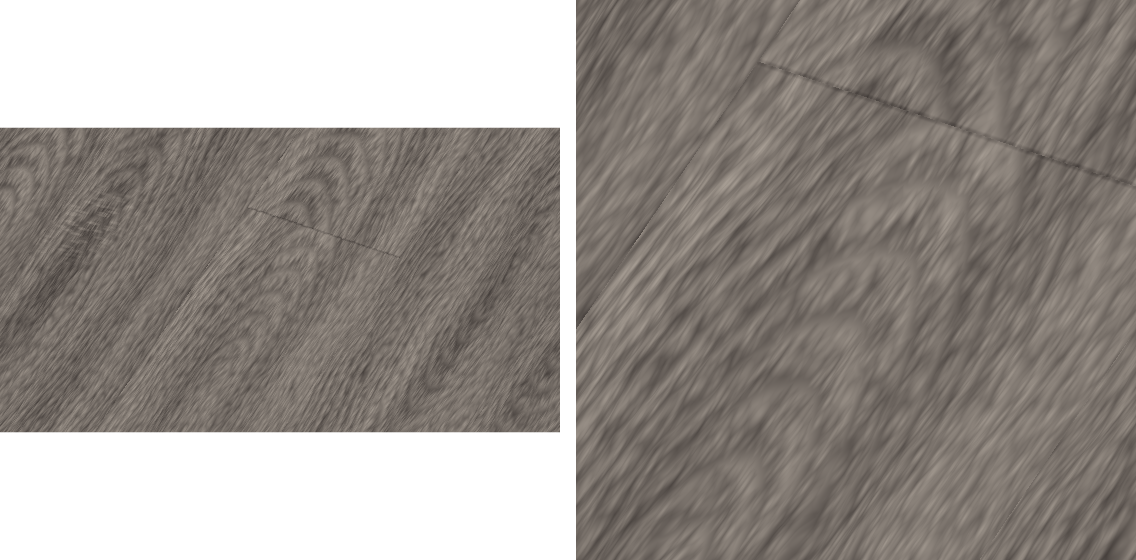
Left, the full canvas; right, a detail of the centre.
This texture is drawn by a three.js fragment shader. Its source:

```glsl
// Grey-brown oak planks laid diagonally, as a wide band between white margins.
varying vec2 vUv;

const vec3 WHITE = vec3(1.0);
const vec3 DARK_OAK = vec3(0.30, 0.275, 0.26);
const vec3 PALE_OAK = vec3(0.61, 0.575, 0.54);
const float BAND_BOTTOM = 0.228;
const float BAND_TOP = 0.772;
const float PLANKS = 3.0;       // whole planks across the canvas, so it wraps
const float LEAN = 0.68;        // sideways run of the planks per unit of height
const float SEAM_OFFSET = 0.02;
const float EDGE = 0.001;

vec2 hash2(vec2 p) {
  vec2 h = vec2(dot(p, vec2(127.1, 311.7)), dot(p, vec2(269.5, 183.3)));
  return fract(sin(h) * 43758.55);
}

// Smooth irregular variation, roughly -1 to 1.
float layeredSines(vec2 p) {
  float sum = 0.0;
  float amplitude = 0.5;
  for (int i = 0; i < 4; i++) {
    sum += amplitude * sin(p.x + 1.3 * sin(p.y));
    p = mat2(1.6, 1.2, -1.2, 1.6) * p + 1.7;
    amplitude *= 0.55;
  }
  return sum;
}

// Cellular noise: 1 at each scattered point, falling with distance.
float cellular(vec2 p) {
  vec2 cell = floor(p);
  float nearest = 2.0;
  for (int y = -1; y <= 1; y++) {
    for (int x = -1; x <= 1; x++) {
      vec2 neighbour = cell + vec2(float(x), float(y));
      nearest = min(nearest, distance(p, neighbour + hash2(neighbour)));
    }
  }
  return 1.0 - nearest;
}

// Fine flecks stretched along the grain.
float pores(vec2 p, float seed) {
  float coarse = cellular(p * vec2(190.0, 42.0) + seed * 17.0);
  float fine = cellular(p * vec2(310.0, 75.0) + seed * 31.0);
  return 0.6 * coarse + 0.4 * fine;
}

// Growth ring: slow rise to pale wood, quick drop to dark.
float ring(float phase) {
  float r = fract(phase);
  return smoothstep(0.0, 0.7, r) - smoothstep(0.8, 1.0, r);
}

float line(float dist, float halfWidth) {
  return 1.0 - smoothstep(halfWidth - EDGE, halfWidth + EDGE, abs(dist));
}

// Tone of one board, from 0 dark to 1 pale; p is x across, y along.
float boardTone(vec2 p, float id) {
  float seed = id * 3.7;
  vec2 centre = vec2(fract(0.25 + 0.2 * id) / PLANKS, 0.5 + 0.22 * sin(id * 4.7));
  float warp = 0.01 * layeredSines(p * vec2(30.0, 9.0) + seed);
  vec2 grain = vec2(p.x + warp, p.y);

  // Long nested arches around the heart of the board
  float arch = length((grain - centre) * vec2(1.0, 0.33));
  float flecks = pores(grain, id) - 0.53;
  float ringDepth = 0.22 + 0.14 * layeredSines(p * vec2(12.0, 5.0) + seed + 5.0);
  float rings = ring(arch * 75.0 + 0.5 * flecks) - 0.55;
  float heart = exp(-pow(arch * 18.0, 2.0));

  float streaks = layeredSines(grain * vec2(45.0, 5.0) + seed + 2.0);
  return 0.51 + 0.06 * sin(id * 2.0 - 1.0) + 0.75 * flecks
    + ringDepth * rings + 0.2 * streaks - 0.15 * heart;
}

// Pale saw scratches running across the grain in one patch.
float sawMarks(vec2 p, vec2 centre) {
  float patchMask = exp(-dot(p - centre, p - centre) * 260.0);
  float marks = cellular(vec2(p.x * 24.0, (p.y + 0.2 * p.x) * 130.0));
  return patchMask * smoothstep(0.6, 0.85, marks);
}

vec3 woodFloor(vec2 uv) {
  // Board-local coordinates; the column number wraps from right to left
  float across = (uv.x - LEAN * (uv.y - 0.5) - SEAM_OFFSET) * PLANKS;
  float column = mod(floor(across), PLANKS);
  vec2 p = vec2(fract(across) / PLANKS, uv.y);

  // End joint, in view on the middle column only
  float joint = 0.63 + 0.4 * abs(column - 1.0) - 0.27 * p.x;
  float id = column + 4.0 * step(joint, p.y);

  float tone = boardTone(p, id);
  float sawn = 1.0 - step(0.5, id);
  tone += 0.3 * sawn * sawMarks(p, vec2(0.07, 0.6));

  // Narrow dark gaps between boards
  float seamDistance = min(p.x, 1.0 / PLANKS - p.x);
  tone -= 0.1 * line(seamDistance, 0.0015);
  tone -= 0.25 * line(p.y - joint, 0.0015);
  return mix(DARK_OAK, PALE_OAK, clamp(tone, -0.2, 1.15));
}

void main() {
  float band = smoothstep(BAND_BOTTOM - EDGE, BAND_BOTTOM + EDGE, vUv.y)
    - smoothstep(BAND_TOP - EDGE, BAND_TOP + EDGE, vUv.y);
  gl_FragColor = vec4(mix(WHITE, woodFloor(vUv), band), 1.0);
}
```
